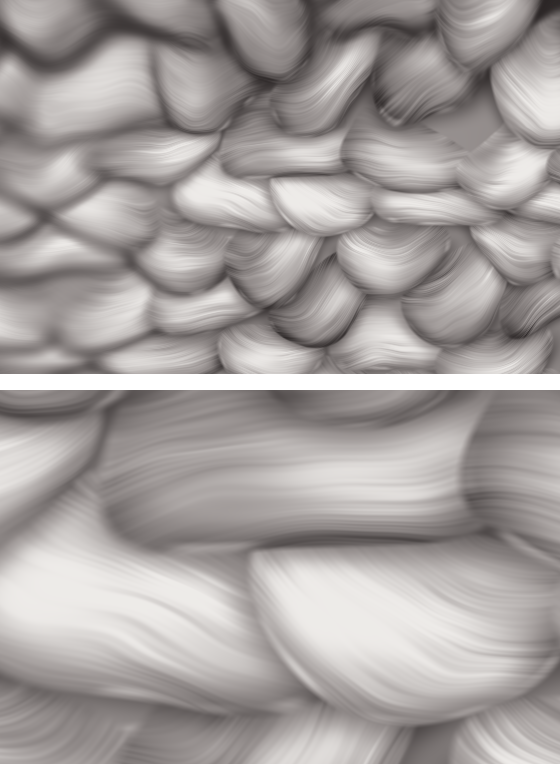
Top: the whole. Bottom: its middle third, enlarged.
This texture is drawn by a Shadertoy shader. Its source:

```glsl
// Soft pearly scales: staggered rows of bent, overlapping ellipses, painted
// from the bottom row up. Each has a lit belly, a shaded rim and fine curved
// streaks; a focus field blurs the left side and the top.

const vec2  CELL        = vec2(0.30, 0.135); // spacing of the scales
const vec2  RADIUS      = vec2(0.57, 0.78);  // scale radii, in cells
const float JITTER      = 0.36;
const float BEND        = 0.30;
const float WARP        = 0.045;
const float SHARP_EDGE  = 0.035;
const float SOFT_EDGE   = 0.36;
const float SHADOW      = 0.34;
const float STREAKS     = 0.20;
const vec3  DARK_COLOR  = vec3(0.17, 0.15, 0.15);
const vec3  MID_COLOR   = vec3(0.61, 0.585, 0.58);
const vec3  LIGHT_COLOR = vec3(0.93, 0.92, 0.91);

vec2 hash2(vec2 p) {
    vec3 a = fract(p.xyx * vec3(0.1031, 0.1030, 0.0973));
    a += dot(a, a.yzx + 33.33);
    return fract((a.xx + a.yz) * a.zy);
}

float corner(vec2 cell, vec2 offset) {
    return dot(hash2(cell) * 2.0 - 1.0, offset);
}

// Gradient noise, about -0.7 to 0.7
float noise(vec2 p) {
    vec2 i = floor(p), f = p - i;
    vec2 u = f * f * f * (f * (f * 6.0 - 15.0) + 10.0);
    vec2 e = vec2(1.0, 0.0);
    return mix(mix(corner(i, f), corner(i + e, f - e), u.x),
               mix(corner(i + e.yx, f - e.yx), corner(i + e.xx, f - e.xx), u.x), u.y);
}

// 1 where the scales are crisp, 0 where they are out of focus
float focusAt(vec2 p) {
    float side = smoothstep(0.10, 0.72, p.x + 0.12 * noise(p * 3.0));
    float top = smoothstep(0.72, 1.0, p.y) * (1.0 - 0.5 * smoothstep(0.7, 1.1, p.x));
    return side * (1.0 - 0.75 * top);
}

// Thin arcs that hang across a scale like folds
float streaks(vec2 q, vec2 seed) {
    vec2 pivot = vec2(seed.x * 1.6 - 0.8, 1.5);
    vec2 polar = vec2(length(q - pivot), atan(q.x - pivot.x, pivot.y - q.y));
    polar.x += 0.12 * noise(q * 2.0 + seed * 40.0);
    float broad = noise(polar * vec2(8.0, 1.3) + seed * 90.0);
    float fine = noise(polar * vec2(24.0, 2.0) + seed * 50.0);
    float patches = smoothstep(-0.25, 0.4, noise(q * 1.4 + seed * 70.0));
    return (broad + 0.6 * fine) * (0.25 + patches);
}

// Brightness of one scale; d is 1 on its outline
float scaleTone(vec2 q, float d, vec2 seed, float focus) {
    vec2 b = (q - vec2(seed.y - 0.5, -0.15)) * vec2(0.95, 1.35);
    float tone = 0.50 + 0.20 * (seed.x - 0.5) + 0.36 * exp(-1.5 * dot(b, b));
    float below = 1.0 - smoothstep(-0.4, 0.5, q.y);
    float glint = smoothstep(0.90, 0.96, d) * smoothstep(-0.1, 0.4, noise(q * 2.5 + seed * 20.0));
    tone -= 0.20 * smoothstep(0.66, 1.0, d) * below;
    tone += 0.20 * focus * below * glint;
    tone += 0.16 * noise(q * vec2(1.3, 2.2) + seed * 30.0);
    return tone + STREAKS * mix(0.25, 1.0, focus) * streaks(q, seed);
}

void mainImage(out vec4 fragColor, in vec2 fragCoord) {
    vec2 p = fragCoord / iResolution.y;
    float focus = focusAt(p);
    float top = smoothstep(0.66, 0.95, p.y);

    // Rounder, larger scales near the top; gentle warp everywhere
    vec2 w = p;
    w.y -= 0.38 * max(p.y - 0.66, 0.0);
    w += WARP * vec2(noise(p * 4.0 + 7.0), noise(p * 4.5 + 31.0));
    w.y += 0.04 * noise(p * vec2(1.6, 2.4) + 3.0);

    float edge = mix(SOFT_EDGE, SHARP_EDGE, sqrt(focus));
    edge = max(edge, 1.5 / (iResolution.y * CELL.y * RADIUS.y));
    float tone = mix(0.50, 0.22, top);
    float row = floor(w.y / CELL.y);

    // Higher rows lie over lower ones
    for (int j = -2; j <= 2; j++) {
        float y = row + float(j);
        float stagger = 0.5 * mod(y, 2.0);
        float column = floor(w.x / CELL.x - stagger);
        for (int i = -1; i <= 1; i++) {
            vec2 id = vec2(column + float(i), y);
            vec2 seed = hash2(id + 61.0), size = hash2(id + 113.0);
            vec2 center = (id + vec2(0.5 + stagger, 0.5) + JITTER * (hash2(id + 17.0) - 0.5)) * CELL;
            float stretch = mix(1.3, 0.95, smoothstep(0.2, 0.7, center.x));
            vec2 radius = CELL * RADIUS * mix(vec2(0.80), vec2(1.18), size) * vec2(stretch, 1.0);

            float angle = 0.6 * (seed.y - 0.42);
            float c = cos(angle), s = sin(angle);
            vec2 q = mat2(c, -s, s, c) * (w - center) / radius;
            q.y += BEND * sin(q.x * 1.9 + 6.28 * size.x);
            float d = length(q);

            // Shadow thrown on the scales beneath
            float shade = 1.0 - smoothstep(0.95, 1.42, d);
            tone *= 1.0 - SHADOW * shade * shade * (1.0 - smoothstep(-0.5, 0.5, q.y));

            float cover = 1.0 - smoothstep(1.0 - edge, 1.0 + edge, d);
            if (cover > 0.0) tone = mix(tone, scaleTone(q, d, seed, focus), cover);
        }
    }

    // Broad light and dark drifts, dim upper left
    tone += 0.14 * noise(p * vec2(2.2, 3.5) + 19.0);
    tone -= 0.08 * top + 0.12 * top * (1.0 - smoothstep(0.1, 0.6, p.x));
    tone = clamp(tone, 0.0, 1.0);
    vec3 color = mix(DARK_COLOR, MID_COLOR, smoothstep(0.05, 0.62, tone));
    color = mix(color, LIGHT_COLOR, smoothstep(0.50, 0.96, tone));
    fragColor = vec4(color, 1.0);
}
```
